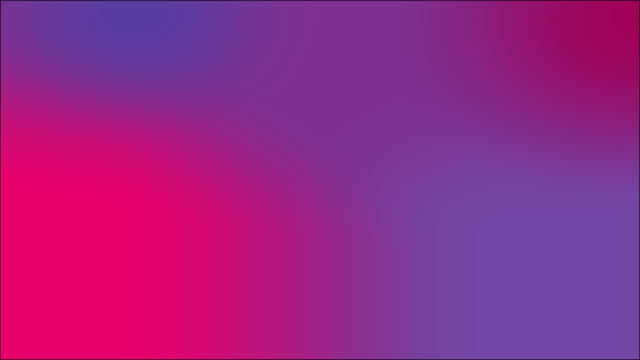
Write a Shadertoy shader that draws this background.

```glsl
// Soft mesh gradient of pink, violet, blue and crimson glows inside a hairline frame

const vec3 PURPLE  = vec3(0.49, 0.19, 0.57);
const vec3 VIOLET  = vec3(0.45, 0.28, 0.65);
const vec3 PINK    = vec3(0.91, 0.00, 0.42);
const vec3 BLUE    = vec3(0.34, 0.24, 0.63);
const vec3 CRIMSON = vec3(0.63, 0.00, 0.34);
const float FRAME_WIDTH = 0.0015; // share of the canvas height
const float PINK_TILT = 0.25;     // lowers the pink region towards the right

// 1 at zero distance, easing to 0 at distance 1
float falloff(float d) {
    return 1.0 - smoothstep(0.0, 1.0, d);
}

// Elliptical glow around a centre
float spotGlow(vec2 uv, vec2 center, vec2 radius) {
    return falloff(length((uv - center) / radius));
}

// Flat corner region that fades past its inner corner; side points inwards,
// roundness 1 gives a diagonal bend and 2 a circular one
float cornerGlow(vec2 uv, vec2 corner, vec2 side, vec2 fade, float roundness) {
    vec2 d = max(side * (uv - corner) / fade, 0.0);
    vec2 powered = pow(d, vec2(roundness));
    return falloff(pow(powered.x + powered.y, 1.0 / roundness));
}

// Coverage of a thin line along the canvas border
float frameCoverage(vec2 fragCoord, vec2 size, float width) {
    vec2 inset = min(fragCoord, size - fragCoord);
    float edge = min(inset.x, inset.y);
    return clamp(width * size.y - edge + 0.5, 0.0, 1.0);
}

void mainImage(out vec4 fragColor, in vec2 fragCoord) {
    vec2 uv = fragCoord / iResolution.xy;
    vec2 tilted = vec2(uv.x, uv.y + PINK_TILT * uv.x);

    // Large corner regions
    vec3 color = PURPLE;
    color = mix(color, VIOLET, cornerGlow(uv, vec2(0.79, 0.36), vec2(-1.0, 1.0), vec2(0.36, 0.42), 2.0));
    color = mix(color, PINK, cornerGlow(tilted, vec2(0.17, 0.46), vec2(1.0), vec2(0.53, 0.50), 1.5));

    // Glows along the top
    color = mix(color, BLUE, spotGlow(uv, vec2(0.21, 0.97), vec2(0.29, 0.38)));
    color = mix(color, CRIMSON, spotGlow(uv, vec2(1.0, 0.95), vec2(0.42, 0.54)));

    // Dark frame
    color *= 1.0 - frameCoverage(fragCoord, iResolution.xy, FRAME_WIDTH);
    fragColor = vec4(color, 1.0);
}
```
